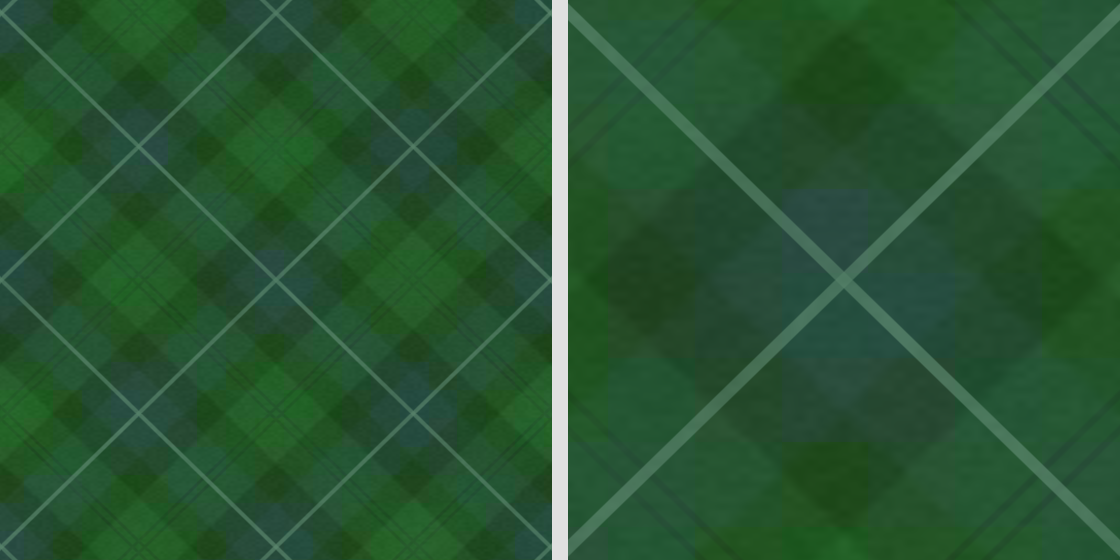
Left, the full canvas; right, a detail of the centre.
This pattern is drawn by a Shadertoy shader. Its source:

```glsl
#define REPEATS vec2(2.01, 2.098)
#define BLOCKS vec2(19.1, 19.9)
#define BLUE_YARN vec3(0.075, 0.148, 0.122)
#define DARK_YARN vec3(0.061, 0.137, 0.055)
#define GREEN_YARN vec3(0.070, 0.186, 0.079)
#define LINE_COLOR vec3(0.36, 0.53, 0.43)
#define LINE_HALF_WIDTH 0.0105
#define EDGE_SOFTNESS 0.014
#define BLOCK_MIX 0.65
#define TINT_WEAR 0.035
#define GRAIN 0.022

const vec3 LUMA = vec3(0.299, 0.587, 0.114);

float hash(vec2 p) {
    return fract(sin(dot(p, vec2(127.1, 311.7))) * 43758.5453);
}

float noise(vec2 p) {
    vec2 i = floor(p), f = fract(p);
    f = f * f * (3.0 - 2.0 * f);
    return mix(mix(hash(i), hash(i + vec2(1, 0)), f.x),
               mix(hash(i + vec2(0, 1)), hash(i + vec2(1, 1)), f.x), f.y);
}

// Diagonal thread coordinates; pale lines fall on the integers
vec2 threads(vec2 p) {
    vec2 q = p * REPEATS;
    return vec2(q.x + q.y, q.x - q.y);
}

// Distance to the nearest pale line, 0 to 0.5
vec2 lineDistance(vec2 t) {
    return abs(fract(t + 0.5) - 0.5);
}

// Yarn colour of one thread direction
vec3 sett(float d, float soft) {
    vec3 c = mix(BLUE_YARN, DARK_YARN, smoothstep(-soft, soft, d - 0.165));
    c = mix(c, GREEN_YARN, smoothstep(-soft, soft, d - 0.315));
    return c + vec3(0.002, 0.008, 0.004) * smoothstep(-soft, soft, d - 0.41);
}

vec3 plaid(vec2 p, float soft) {
    vec2 d = lineDistance(threads(p));
    return sett(d.x, soft) + sett(d.y, soft);
}

void mainImage(out vec4 fragColor, in vec2 fragCoord) {
    vec2 p = fragCoord / iResolution.xy - 0.5;
    vec2 d = lineDistance(threads(p));
    float pixel = length(REPEATS / iResolution.xy);
    float soft = max(EDGE_SOFTNESS, pixel);

    // Crisp brightness with hue partly held in square blocks
    vec3 color = plaid(p, soft);
    vec2 shift = vec2(0.28, 0.08);
    vec2 block = floor(p * BLOCKS - shift);
    vec3 held = plaid((block + 0.5 + shift) / BLOCKS, 0.07);
    float luma = dot(color, LUMA);
    color = luma + mix(color - luma, held - dot(held, LUMA), BLOCK_MIX);

    // Uneven dye from block to block
    vec2 tint = vec2(hash(block), hash(block + 57.0)) - 0.5;
    color += TINT_WEAR * (tint.x * vec3(0.3, -0.2, 0.9) + tint.y * vec3(0.6, -0.3, 0.1));

    // Faint paired threads through the green squares
    vec2 pair = smoothstep(0.007 + pixel, 0.003, abs(d - 0.478));
    float fade = 0.4 + 0.6 * noise(p * 14.0);
    color -= vec3(0.008, 0.045, 0.006) * fade * max(pair.x, pair.y);

    // Pale lines, brighter where they cross
    vec2 stripe = 1.0 - smoothstep(LINE_HALF_WIDTH - pixel, LINE_HALF_WIDTH + pixel, d);
    float pale = 0.64 * max(stripe.x, stripe.y) + 0.2 * stripe.x * stripe.y;
    color = mix(color, LINE_COLOR, pale * (0.9 + 0.2 * noise(p * 30.0)));

    // Woven grain and soft blotches
    color += GRAIN * (noise(p * vec2(150.0, 230.0)) - 0.5);
    color *= 0.96 + 0.08 * noise(p * 9.0 + 20.0);

    fragColor = vec4(color, 1.0);
}
```
